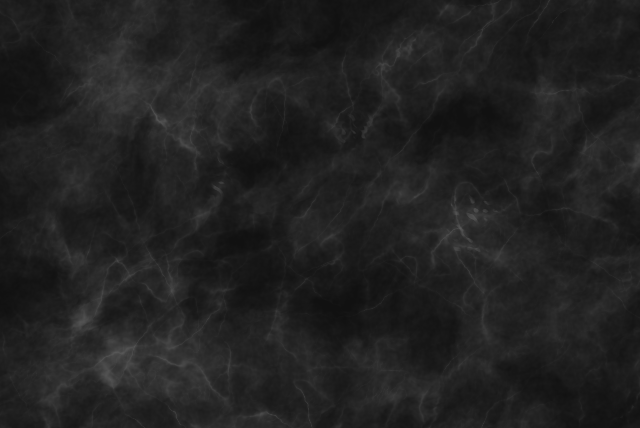
Give the GLSL for this texture, as a Shadertoy shader.

```glsl
// Dark polished marble: near-black stone with smoky haze and fine grey veins.

vec2 gradientAt(ivec2 cell) {
    uvec2 u = uvec2(cell) * uvec2(1597334673u, 3812015801u);
    uint h = (u.x ^ u.y) * 1597334673u;
    h = (h ^ (h >> 15)) * 2246822519u;
    float angle = float((h ^ (h >> 13)) & 65535u) / 65536.0 * 6.28319;
    return vec2(cos(angle), sin(angle));
}

float gradientNoise(vec2 p) {
    ivec2 cell = ivec2(floor(p));
    vec2 f = fract(p);
    vec2 u = f * f * f * (f * (f * 6.0 - 15.0) + 10.0);
    float a = dot(gradientAt(cell), f);
    float b = dot(gradientAt(cell + ivec2(1, 0)), f - vec2(1, 0));
    float c = dot(gradientAt(cell + ivec2(0, 1)), f - vec2(0, 1));
    float d = dot(gradientAt(cell + ivec2(1, 1)), f - vec2(1, 1));
    return mix(mix(a, b, u.x), mix(c, d, u.x), u.y);
}

float fbm(vec2 p) {
    float sum = 0.0, gain = 1.0;
    for (int i = 0; i < 6; i++) {
        sum += gain * gradientNoise(p);
        p = mat2(0.8, 0.6, -0.6, 0.8) * p * 2.03 + 7.3;
        gain *= 0.58;
    }
    return sum;
}

// Stretches space along a direction so that features run that way.
vec2 alongGrain(vec2 p, float angle, float stretch) {
    vec2 dir = vec2(cos(angle), sin(angle));
    return vec2(dot(p, dir) / stretch, dot(p, vec2(-dir.y, dir.x)));
}

// One family of veins: broken cores with a faint halo on the zero lines of noise.
float veins(vec2 p, float angle, float freq, float seed) {
    vec2 bend = vec2(fbm(p * 3.5 + seed), fbm(p * 3.5 + seed + 31.7));
    vec2 q = alongGrain(p + 0.09 / sqrt(freq) * bend, angle, 2.8) * freq + seed * 1.7;
    float n = gradientNoise(q) + 0.35 * gradientNoise(q * 2.1 + 5.2);
    float dist = abs(n) / freq;

    float swell = smoothstep(0.0, 0.6, gradientNoise(p * 4.5 + seed * 2.3));
    float width = mix(0.003, 0.014, swell) / sqrt(freq * 0.4);
    float core = 1.0 / (1.0 + dist * dist / (width * width));
    float halo = exp(-dist / (width * 6.0));
    float presence = smoothstep(-0.12, 0.4, gradientNoise(p * 2.6 + seed * 3.1));
    float breaks = 0.25 + 0.75 * smoothstep(-0.25, 0.3, gradientNoise(p * 12.0 + seed));
    return presence * breaks * (core + 0.3 * halo) * (1.0 - 0.35 * swell);
}

// Mesh of hairline fibres over several scales.
float fibres(vec2 p) {
    float sum = 0.0, freq = 5.0, gain = 1.0;
    vec2 bend = 0.05 * vec2(fbm(p * 4.0 + 61.0), fbm(p * 4.0 + 83.0));
    for (int i = 0; i < 5; i++) {
        float k = float(i);
        vec2 q = alongGrain(p + bend, 0.7 + 0.6 * sin(k * 2.1), 1.9) * freq + k * 13.1;
        float patches = smoothstep(-0.2, 0.4, gradientNoise(p * freq * 0.45 + k * 5.7));
        sum += gain * patches * exp(-13.0 * abs(gradientNoise(q)));
        freq *= 1.75;
        gain *= 0.9;
    }
    return sum;
}

void mainImage(out vec4 fragColor, in vec2 fragCoord) {
    vec2 p = fragCoord / iResolution.y;

    // Smoky ground, drawn out along the rising diagonal
    vec2 drift = 0.1 * vec2(fbm(p * 2.5 + 3.1), fbm(p * 2.5 + 18.4));
    float haze = fbm(alongGrain(p + drift, 0.55, 1.5) * 3.6 + 11.0);
    vec2 toUpperPool = p - vec2(0.98, 0.72), toLowerPool = p - vec2(0.92, 0.34);
    float darkPool = exp(-10.0 * dot(toUpperPool, toUpperPool))
                   + exp(-45.0 * dot(toLowerPool, toLowerPool));
    float tone = 0.112 * exp(0.85 * haze - 0.3 * darkPool);

    // Vein families, from broad to fine; every third one crosses the grain
    float veinLight = 0.0;
    for (int i = 0; i < 9; i++) {
        float k = float(i);
        float angle = i % 3 == 1 ? -0.85 : 0.75 + 0.45 * sin(k * 2.4);
        float freq = 2.3 * pow(1.22, k);
        veinLight += veins(p, angle, freq, 4.7 + k * 9.3) * 0.2 * pow(0.9, k);
    }
    float openness = smoothstep(-0.5, 0.45, haze) * (1.0 - 0.6 * min(darkPool, 1.0));
    tone += veinLight * (0.2 + 0.9 * openness);
    tone += 0.042 * fibres(p) * openness;

    // Crumbled mineral flecks where veins gather
    float fleck = smoothstep(0.1, 0.35, gradientNoise(alongGrain(p, -0.6, 1.6) * 85.0));
    float cluster = smoothstep(0.22, 0.5, gradientNoise(p * 5.0 + 42.0));
    tone += 0.12 * fleck * cluster * smoothstep(0.02, 0.1, veinLight);

    // Fine mottling of the polished surface
    tone *= 1.0 + 0.14 * gradientNoise(p * 45.0) + 0.12 * gradientNoise(p * 110.0);

    // Bright crossings roll off softly
    tone = tone < 0.2 ? tone : 0.2 + 0.22 * (1.0 - exp(-(tone - 0.2) / 0.22));
    fragColor = vec4(vec3(max(tone, 0.066)), 1.0);
}
```
